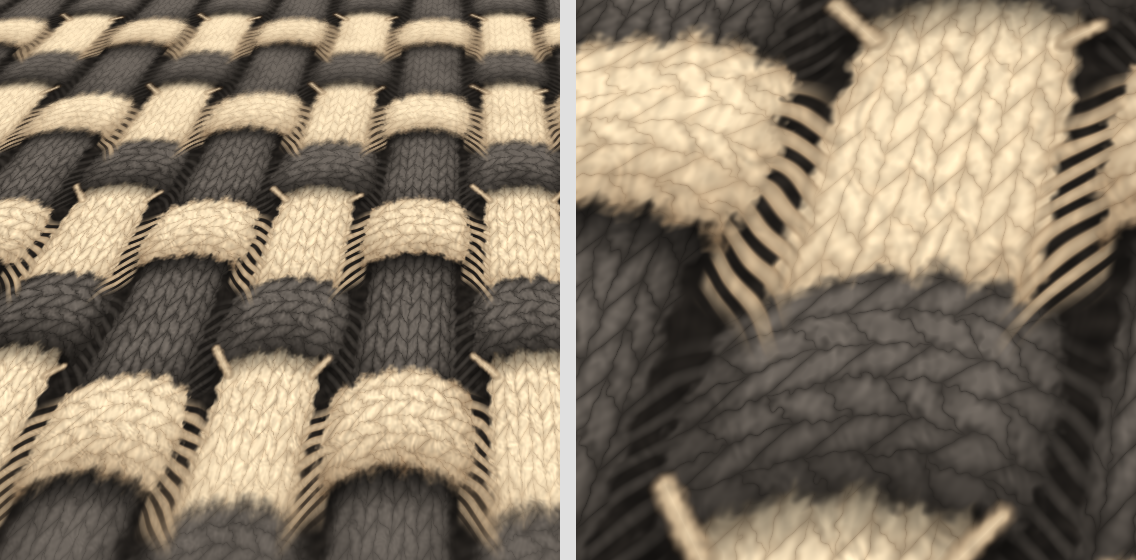
Left, the full canvas; right, a detail of the centre.
Write a WebGL 1 fragment shader that draws this texture.

```glsl
precision highp float;
// A chunky knitted basket weave in cream and charcoal wool, seen in perspective.
// Each column is a knitted strip of one yarn, crossed by arched bands of the other.
// Two offset layers of strips, bands and loose strands are shaded and softened by depth.
uniform vec2 u_resolution;

vec2 hash2(vec2 p) {
  p = vec2(dot(p, vec2(127.1, 311.7)), dot(p, vec2(269.5, 183.3)));
  return fract(sin(p) * 4375.85) * 2.0 - 1.0;
}

float gradientNoise(vec2 p) {
  vec2 i = floor(p), f = fract(p), s = f * f * (3.0 - 2.0 * f);
  float a = dot(hash2(i), f);
  float b = dot(hash2(i + vec2(1, 0)), f - vec2(1, 0));
  float c = dot(hash2(i + vec2(0, 1)), f - vec2(0, 1));
  float d = dot(hash2(i + 1.0), f - 1.0);
  return mix(mix(a, b, s.x), mix(c, d, s.x), s.y);
}

// Height of stocking stitch: one V per unit cell, with twisted plies
float knit(vec2 p) {
  float arm = abs(fract(p.x) - 0.5);
  float row = fract(p.y - arm * 1.4);
  float loop = sqrt(sin(3.14159 * row) * sin(6.28318 * arm) + 0.001);
  float ply = 0.5 + 0.5 * sin(18.0 * (row + arm * 2.0));
  return loop * (0.87 + 0.13 * ply);
}

vec3 wool(float isCream, float light) {
  light = clamp(light, 0.0, 1.0);
  vec3 charcoal = mix(vec3(0.085, 0.075, 0.065), vec3(0.43, 0.40, 0.37), light);
  vec3 cream = mix(vec3(0.38, 0.27, 0.17), vec3(1.0, 0.91, 0.76), sqrt(light));
  return mix(charcoal, cream, isCream);
}

float segment(vec2 p, vec2 a, vec2 b) {
  vec2 d = b - a;
  return length(p - a - d * clamp(dot(p - a, d) / dot(d, d), 0.0, 1.0));
}

// kind 0: cream bands over charcoal strips; kind 1: the reverse
void weaveLayer(inout vec3 color, vec2 plane, float kind, float blur) {
  float column = plane.x + 1.5 + kind;
  float along = plane.y + 0.5 * kind;
  float x = mod(column, 2.0) - 1.0;
  float reach = abs(x);
  float bandCream = 1.0 - kind;
  vec2 bandId = vec2(floor(column / 2.0), floor(along + 0.5));
  vec2 vary = hash2(bandId + 17.0 * kind);
  float fuzz = gradientNoise(plane * vec2(9, 14)) * 0.035
             + gradientNoise(plane * vec2(38, 55)) * 0.02;
  float mottle = 0.22 * gradientNoise(plane * vec2(3.1, 5.3) + 7.0 * kind);
  vec2 soft = vec2(0.018, 0.022) + vec2(0.035, 0.05) * blur;
  float detail = 0.66 - 0.42 * blur;

  // Loose strands fanning out from the band ends
  float q = fract(along + 0.5) - 0.5 + 0.4 * reach * reach + 0.02 * vary.x;
  float wander = gradientNoise(vec2(x * 5.0, along * 7.0) + vary * 9.0);
  float strand = sin(q * (165.0 - 110.0 * reach) + wander * 4.5 + vary.y * 3.0);
  float fan = smoothstep(0.40, 0.44, reach) * (1.0 - smoothstep(0.60, 0.72, reach + fuzz))
            * (1.0 - smoothstep(0.17, 0.27, abs(q + 0.02 + wander * 0.06)));
  float strandMask = fan * mix(smoothstep(-0.9, 0.2, strand), 0.8, blur * 0.8);
  color = mix(color, wool(bandCream, 0.22 + 0.3 * strand * detail), strandMask);

  // Knitted strip running away from the viewer
  float s = fract(along);
  vec2 stitch = vec2(x * 6.0 + 0.5, along * 11.0) + fuzz * 5.0;
  float halfWidth = 0.405 - 0.06 * s + 0.012 * sin(along * 69.0) + fuzz * 0.8;
  float across = clamp(reach / halfWidth, 0.0, 1.0);
  float roundness = sqrt(1.0 - 0.9 * across * across);
  float shade = smoothstep(0.08, 0.36, s) * (1.0 - 0.9 * smoothstep(0.64, 0.88, s) * bandCream);
  float relief = mix(0.76, knit(stitch), detail);
  float light = (0.16 + 1.12 * relief) * (0.3 + 0.7 * roundness) * (0.35 + 0.65 * shade);
  float stripMask = smoothstep(-soft.x, soft.x, halfWidth - reach);
  color = mix(color, wool(kind, light + mottle + fuzz * 2.0 * detail), stripMask);

  // Contact shadow, then the arched band crossing the strip
  float under = smoothstep(-0.27, -0.13, q) * (1.0 - smoothstep(0.0, 0.2, q));
  color *= 1.0 - 0.5 * under * (1.0 - smoothstep(0.38, 0.55, reach));
  float scallop = 0.018 * abs(sin(x * 19.0 + vary.x * 3.0));
  float crossing = (q - 0.04) / 0.19;
  float bandEdge = 0.180 + scallop + fuzz - abs(q - 0.04);
  float endEdge = 0.53 + 0.03 * vary.y + fuzz * 2.0 - reach - 0.05 * crossing * crossing;
  float bandMask = smoothstep(-soft.y, soft.y, bandEdge) * smoothstep(-soft.x, soft.x * 2.0, endEdge);
  relief = mix(0.76, knit(vec2(q * 8.0 + 0.2, x * 6.4 + vary.x) + fuzz * 6.0), detail);
  roundness = sqrt(max(1.0 - 0.9 * crossing * crossing, 0.05));
  light = (0.16 + 1.1 * relief) * (0.25 + 0.75 * roundness) * (0.9 + 0.35 * crossing);
  light *= 1.0 - 0.5 * smoothstep(0.26, 0.54, reach);
  color = mix(color, wool(bandCream, light + mottle + 0.06 * vary.x + fuzz * 2.0 * detail), bandMask);

  // Cream yarn tails at the upper corners of cream strips
  vec2 tailVary = hash2(vec2(bandId.x, floor(along)) + 5.0);
  float side = step(0.0, x);
  vec2 tip = vec2(0.48 - 0.07 * side, 0.82 + 0.03 * tailVary.x - 0.05 * side);
  vec2 aspect = vec2(1.0, 1.65);
  float tail = segment(vec2(reach, s) * aspect, vec2(0.31, 0.72) * aspect, tip * aspect) + fuzz * 0.5;
  float tailMask = kind * (1.0 - smoothstep(0.028 - soft.x, 0.028 + soft.x, tail));
  color = mix(color, wool(1.0, 0.6 - tail * 15.0), tailMask);
}

void main() {
  vec2 uv = gl_FragCoord.xy / u_resolution;

  // Project the canvas onto the receding cloth
  float depth = 1.647 - uv.y;
  vec2 plane = vec2((uv.x - 0.841) / (0.181 * depth), 4.241 / depth);
  float blur = max(smoothstep(0.58, 0.95, uv.y), 0.8 * (1.0 - smoothstep(0.0, 0.25, uv.y)));

  // Dim woolly depths between the strips
  vec3 color = vec3(0.125, 0.112, 0.10) * (1.0 + 0.6 * gradientNoise(plane * vec2(12, 30)));
  weaveLayer(color, plane, 1.0, blur);
  weaveLayer(color, plane, 0.0, blur);

  // Fine wool fibres
  float fibre = gradientNoise(uv * vec2(150, 95) + 3.0 * gradientNoise(uv * 30.0));
  color *= 1.0 + 0.2 * fibre * (1.0 - 0.7 * blur);
  gl_FragColor = vec4(color, 1.0);
}
```
